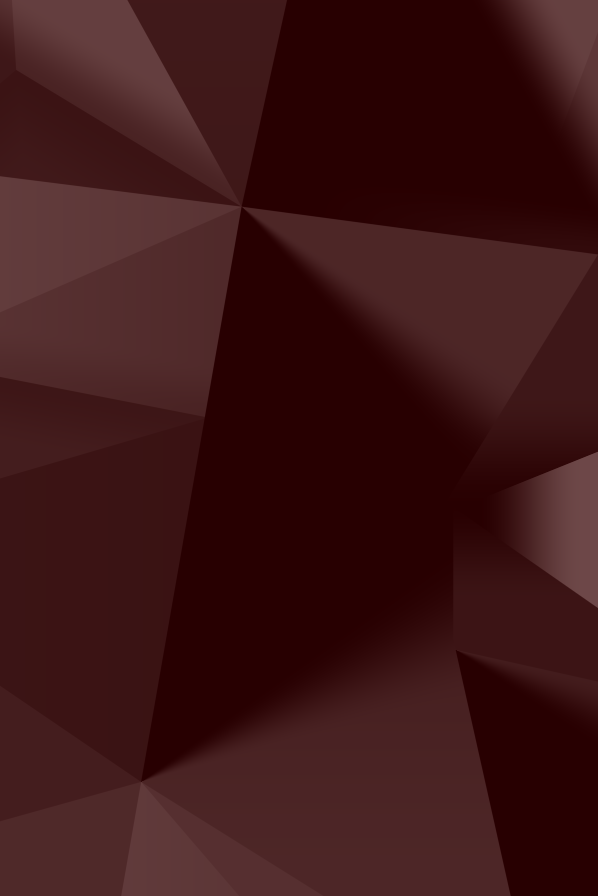
This background is drawn by a Shadertoy shader. Its source:

```glsl
// Dark maroon folded-paper background: translucent facets fanning out from a few hubs.

// Colour ramp: BASE plus a facet brightness times TINT
const vec3 BASE = vec3(0.158, 0.0, 0.004);
const vec3 TINT = vec3(0.96, 1.0, 0.99);

// Layout, with x from 0 to 1 and y from 0 to 1.5
const float HEIGHT = 1.5;
const vec2 HUB_TOP = vec2(0.404, 1.154);
const vec2 HUB_LOW = vec2(0.236, 0.191);
const vec2 NOTCH = vec2(0.348, 0.801);
const vec2 CORNER = vec2(0.027, 1.383);
const vec2 RIDGE_END = vec2(1.0, 1.074);
const vec2 PEAK = vec2(0.762, 0.412);
const vec2 CONE_TIP = vec2(0.762, 0.648);

// Signed distance to the line a-b, positive on the left when going from a to b
float side(vec2 p, vec2 a, vec2 b) {
    vec2 d = normalize(b - a);
    return dot(p - a, vec2(-d.y, d.x));
}

// Sine of the angle from the ray a-b, for shading that fans out from a
float fan(vec2 p, vec2 a, vec2 b) {
    return side(p, a, b) / max(length(p - a), 1e-4);
}

// Antialiased coverage of a signed distance
float cover(float d) {
    float w = 0.7 / iResolution.x;
    return smoothstep(-w, w, d);
}

// Stacked facets on the left; each fold overrides everything below it
float leftFacets(vec2 p) {
    float s = 0.095 + 0.02 * (p.y - 1.3);

    // Bright upper sheet with a shaded lower edge and a small corner fold
    float edge = side(p, HUB_TOP, CORNER);
    float sheet = 0.245 - 0.11 * (1.0 - smoothstep(0.0, 0.11, -edge));
    sheet -= 0.045 * cover(side(p, CORNER, vec2(0.02, HEIGHT)));
    s = mix(s, sheet, cover(side(p, HUB_TOP, vec2(0.213, HEIGHT))));

    float under = min(edge, side(p, CORNER, vec2(0.0, 1.36)));
    s = mix(s, 0.075 + 0.025 * smoothstep(0.0, 0.15, under), cover(under));

    // Middle folds
    s = mix(s, 0.235 - 0.09 * p.x, cover(side(p, HUB_TOP, vec2(0.0, 1.205))));
    float fold = side(p, NOTCH, vec2(0.0, 0.869));
    float slab = 0.195 - 0.09 * p.x - 0.03 * smoothstep(-0.09, 0.0, fold);
    s = mix(s, slab, cover(side(p, HUB_TOP, vec2(0.0, 0.977))));
    s = mix(s, 0.085 + 0.03 * smoothstep(0.0, 0.12, fold), cover(fold));
    s = mix(s, 0.078 - 0.02 * p.x, cover(side(p, NOTCH, vec2(0.0, 0.699))));

    // Lower folds
    s = mix(s, 0.115, cover(side(p, HUB_LOW, vec2(0.0, 0.352))));
    return mix(s, 0.16, cover(side(p, HUB_LOW, vec2(0.0, 0.125))));
}

// Upper right: corner glow, hanging facet and the faint ridge above it
float upperRight(vec2 p) {
    float glow = side(p, vec2(1.0, 1.12), vec2(0.785, HEIGHT));
    float s = 0.25 * smoothstep(0.0, 0.125, -glow);
    s *= 1.0 - 0.13 * cover(side(p, vec2(0.945, 1.3), vec2(1.02, 1.5)) * -1.0);

    float ridge = side(p, HUB_TOP, RIDGE_END);
    s += 0.04 * smoothstep(0.08, 0.0, ridge) * smoothstep(0.5, 1.0, p.x);

    float facet = 0.148 * smoothstep(0.0, 0.3, fan(p, HUB_TOP, vec2(0.781, 0.709)));
    facet *= smoothstep(0.66, 0.82, p.y);
    float flank = 0.09 * smoothstep(0.65, 0.84, p.y);
    facet = mix(facet, flank, cover(side(p, vec2(0.80, 0.748), RIDGE_END) * -1.0));
    return mix(s, facet, cover(-ridge));
}

// Lower right: wide floor, fans below the low hub, dark wedge and bright cone
float lowerRight(vec2 p) {
    float turn = -fan(p, HUB_LOW, vec2(0.762, 0.586));
    float s = (0.12 + 0.03 * smoothstep(0.5, 0.0, p.y)) * smoothstep(0.0, 0.38, turn);
    s = mix(s, 0.185, cover(-side(p, HUB_LOW, vec2(0.541, 0.0))));
    s = mix(s, 0.23 - 0.1 * (p.x - 0.2), cover(-side(p, HUB_LOW, vec2(0.40, 0.0))));

    // Panel right of the peak, with a dark wedge beneath
    float rim = side(p, PEAK, vec2(1.0, 0.359));
    float panel = 0.08 * smoothstep(0.66, 0.49, p.y);
    float wedge = 0.11 * smoothstep(0.38, 0.0, -fan(p, PEAK, vec2(1.0, 0.359)));
    panel = mix(wedge, panel, cover(rim));
    float right = min(p.x - 0.758, side(p, vec2(0.854, 0.0), PEAK) * -1.0);
    s = mix(s, panel, cover(right));

    // Cone glowing towards the right border
    float cone = min(-side(p, CONE_TIP, vec2(1.0, 0.744)),
                     side(p, CONE_TIP, vec2(1.0, 0.482)));
    float light = 0.28 * smoothstep(0.80, 0.975, p.x);
    return mix(s, light, cover(cone));
}

void mainImage(out vec4 fragColor, in vec2 fragCoord) {
    vec2 p = fragCoord / iResolution.xy * vec2(1.0, HEIGHT);

    // The two right halves fade to nothing before they meet
    float upper = upperRight(p) * step(0.648, p.y);
    float shade = max(upper, lowerRight(p));

    // Above the cone only the upper facets and the cone itself may show
    float spine = max(side(p, HUB_LOW, HUB_TOP),
                      side(p, HUB_TOP, vec2(0.480, HEIGHT)));
    shade = mix(shade, leftFacets(p), cover(spine));

    fragColor = vec4(BASE + TINT * shade, 1.0);
}
```
